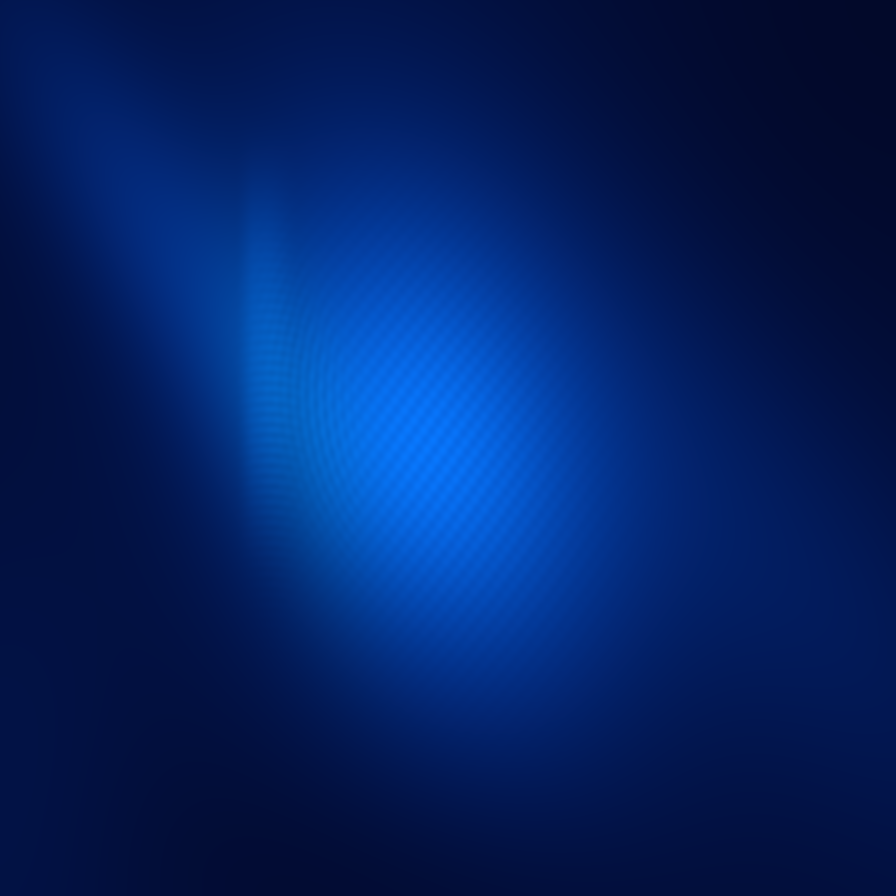
Write a WebGL 1 fragment shader that draws this background.

```glsl
precision highp float;
// Deep blue backdrop: a tilted oval glow with diagonal beams and a fine woven ripple.

uniform vec2 u_resolution;

#define BASE_LEVEL 0.215
#define CORE_GAIN 0.40
#define HALO_GAIN 0.33
#define BEAM_GAIN 0.20
#define WEAVE_PITCH 0.0150
#define RIB_PITCH 0.0115
#define RING_PITCH 0.0100
#define WEAVE_GAIN 0.026
#define RIB_GAIN 0.020

const float TAU = 6.28319;

// Gaussian spot; axis is its long direction, size is (across, along).
float glow(vec2 p, vec2 center, vec2 axis, vec2 size) {
  vec2 along = normalize(axis);
  vec2 d = p - center;
  vec2 q = vec2(dot(d, vec2(-along.y, along.x)), dot(d, along)) / size;
  return exp(-0.5 * dot(q, q));
}

float wave(float x, float pitch) {
  return sin(TAU * x / pitch);
}

// Upright luminous strip with a crisp left side and a soft right side.
float stripMask(vec2 p) {
  float sides = smoothstep(0.262, 0.285, p.x) * (1.0 - smoothstep(0.295, 0.335, p.x));
  float ends = smoothstep(0.34, 0.54, p.y) * (1.0 - smoothstep(0.70, 0.88, p.y));
  return sides * ends;
}

// Broad light: halo, core, beams and corner haze.
float lightLevel(vec2 p) {
  vec2 tilt = vec2(0.35, -0.94);
  float level = BASE_LEVEL;
  level += HALO_GAIN * glow(p, vec2(0.48, 0.53), tilt, vec2(0.165, 0.28));
  level += CORE_GAIN * glow(p, vec2(0.475, 0.50), tilt, vec2(0.115, 0.17));
  level += BEAM_GAIN * glow(p, vec2(0.17, 0.75), vec2(0.55, -0.83), vec2(0.07, 0.24));
  level += 0.13 * glow(p, vec2(0.88, 0.38), vec2(0.60, -0.80), vec2(0.12, 0.30));
  level += 0.06 * glow(p, vec2(0.0, 0.12), vec2(0.0, 1.0), vec2(0.12, 0.25));
  level -= 0.05 * glow(p, vec2(1.0, 1.0), vec2(0.0, 1.0), vec2(0.25, 0.30));
  level -= 0.04 * glow(p, vec2(0.48, 0.0), vec2(1.0, -0.2), vec2(0.09, 0.22));
  return level + 0.08 * stripMask(p);
}

// Fine detail: crossed diagonals, curved rings and strip ribs.
float rippleLevel(vec2 p) {
  float bend = 0.008 * sin(9.0 * p.y + 4.0 * p.x);
  float diagonal = wave(dot(p, vec2(0.77, -0.64)) + bend, WEAVE_PITCH);
  float crossing = wave(dot(p, vec2(0.72, 0.69)), WEAVE_PITCH * 0.8);
  float weaveMask = glow(p, vec2(0.49, 0.50), vec2(0.3, -0.95), vec2(0.09, 0.14));
  float ripple = WEAVE_GAIN * weaveMask * (diagonal + 0.35 * crossing);

  float rings = wave(distance(p, vec2(0.62, 0.56)), RING_PITCH);
  float ringMask = glow(p, vec2(0.355, 0.54), vec2(0.2, -0.98), vec2(0.025, 0.09));
  ripple += RIB_GAIN * ringMask * rings;

  float across = p.x - 0.30;
  float ribs = wave(p.y + 4.0 * across * across, RIB_PITCH);
  float ribMask = glow(p, vec2(0.305, 0.54), vec2(0.0, 1.0), vec2(0.018, 0.11));
  return ripple + RIB_GAIN * ribMask * ribs;
}

// Navy to azure ramp, driven by the blue level.
vec3 blueRamp(float level) {
  float red = 0.008 + 0.025 * level * level * level;
  return vec3(red, 0.47 * pow(level, 1.45), level);
}

void main() {
  vec2 p = gl_FragCoord.xy / u_resolution;
  float level = clamp(lightLevel(p) + rippleLevel(p), 0.0, 1.0);
  vec3 color = blueRamp(level);

  // Cyan tint along the left flank of the oval.
  color.g += 0.07 * glow(p, vec2(0.33, 0.53), vec2(0.25, -0.97), vec2(0.05, 0.14));
  gl_FragColor = vec4(color, 1.0);
}
```
